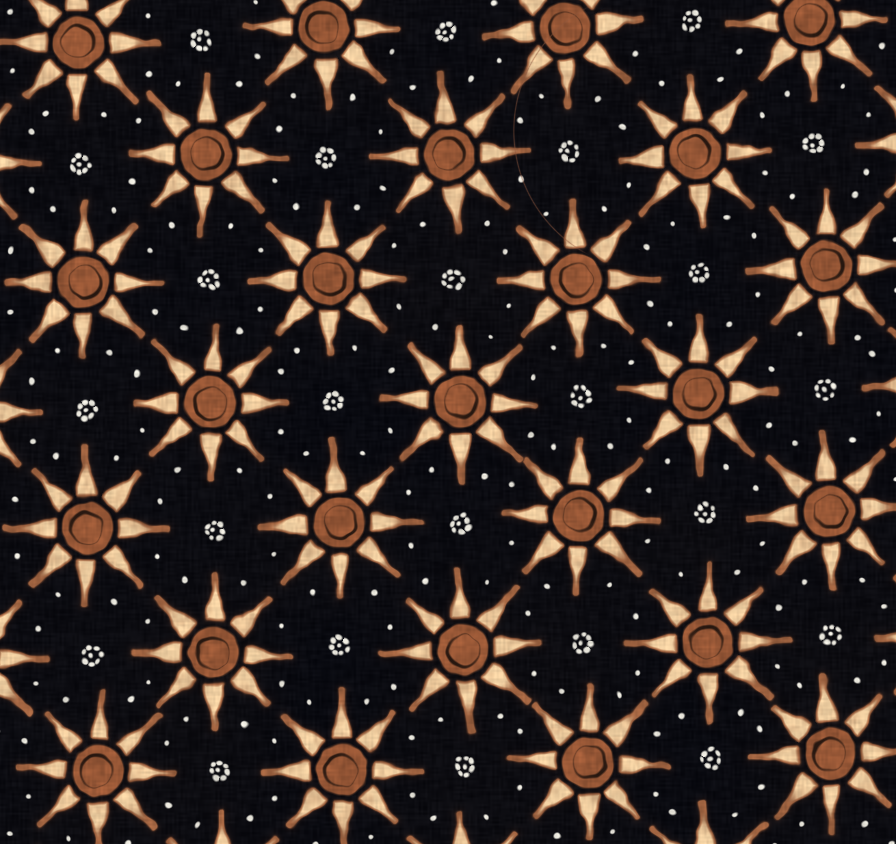
This pattern is drawn by a Shadertoy shader. Its source:

```glsl
// Wax-resist cloth: eight-rayed suns on a slightly tilted diamond lattice, with
// dots between the rays and a rosette in each gap. Polar folding repeats the rays
// and petals; hashes vary each sun by hand, and value noise adds dye wear.
#define PITCH 0.2057        // spacing of suns along the diagonals, in canvas heights
#define TILT 0.8108         // diamond turn plus the slight skew of the cloth
#define CENTRE vec2(0.0097, 0.0277)
#define DISC 0.0312
#define RAY_START 0.0360
#define RAY_TIP 0.0965
#define DOT_ORBIT 0.0895
#define INK vec3(0.042, 0.043, 0.064)
#define UMBER vec3(0.28, 0.17, 0.12)
#define CLAY vec3(0.62, 0.385, 0.25)
#define CREAM vec3(0.94, 0.81, 0.63)
#define CHALK vec3(0.91, 0.90, 0.86)

vec2 hash2(vec2 p) {
    vec3 q = fract(p.xyx * vec3(0.1031, 0.1030, 0.0973));
    q += dot(q, q.yzx + 33.33);
    return fract((q.xx + q.yz) * q.zy);
}

float noise(vec2 p) {
    vec2 i = floor(p), f = fract(p);
    f = f * f * (3.0 - 2.0 * f);
    vec2 e = vec2(0.0, 1.0);
    return mix(mix(hash2(i).x, hash2(i + e.yx).x, f.x),
               mix(hash2(i + e).x, hash2(i + e.yy).x, f.x), f.y);
}

vec2 turn(vec2 p, float a) {
    float c = cos(a), s = sin(a);
    return vec2(c * p.x + s * p.y, c * p.y - s * p.x);
}

// Coverage of a shape with a slightly bled edge
float fill(float d) {
    float w = 0.0006 + 0.7 / iResolution.y;
    return smoothstep(w, -w, d);
}

// Folds p into one of n sectors: local position in xy, sector index in z
vec3 sector(vec2 p, float n) {
    float wedge = 6.28318 / n;
    float k = round(atan(p.y, p.x + 1e-6) / wedge);
    return vec3(turn(p, k * wedge), mod(k, n));
}

// Bottle-shaped ray lying along x, wide at its base
float rayDistance(vec2 p, float tip, float girth) {
    float halfWidth = girth * mix(0.0128, 0.0047, smoothstep(0.044, 0.078, p.x));
    float middle = 0.5 * (RAY_START + tip);
    vec2 e = abs(p - vec2(middle, 0.0)) - vec2(tip - middle, halfWidth) + 0.004;
    return length(max(e, 0.0)) + min(max(e.x, e.y), 0.0) - 0.004;
}

void drawSun(inout vec3 col, vec2 p, vec2 id, float wear) {
    vec2 rnd = hash2(id + 41.0);
    p = turn(p, (rnd.x - 0.5) * 0.12);
    vec3 dye = CLAY * (0.84 + 0.28 * wear);

    // Rays with a pale, unevenly dyed core
    vec3 s = sector(p, 8.0);
    vec2 vary = hash2(id * 13.0 + vec2(s.z, 7.0)) - 0.5;
    vec2 q = turn(s.xy, vary.x * 0.10);
    float d = rayDistance(q, RAY_TIP + vary.y * 0.012, 1.0 + vary.x * 0.22);
    col += vec3(0.065, 0.035, 0.018) * exp(-max(d, 0.0) * 330.0);
    float core = smoothstep(0.0014, 0.0052, -d) * (0.7 + 0.5 * wear);
    core *= 1.0 - smoothstep(0.066, 0.086, q.x + vary.y * 0.016);
    vec3 ray = mix(UMBER, dye, smoothstep(-0.0004, 0.0022, -d));
    col = mix(col, mix(ray, CREAM, min(core, 1.0)), fill(d));

    // Disc with a tapering, hand-drawn ring
    float r = length(p);
    float a = atan(p.y, p.x + 1e-6) - 6.28318 * rnd.y;
    float bold = 0.5 + 0.5 * cos(a);
    vec3 face = mix(UMBER, dye * vec3(0.97, 0.90, 0.86), smoothstep(0.0, 0.0025, DISC - r));
    float ring = abs(r - 0.0190 - 0.0014 * sin(a)) - mix(0.0004, 0.0022, bold);
    face = mix(face, UMBER * 0.45, fill(ring) * (0.45 + 0.5 * bold));
    col = mix(col, face, fill(r - DISC));

    // Dots in the gaps between rays
    s = sector(turn(p, 0.3927), 8.0);
    vary = hash2(id * 19.0 + vec2(s.z, 31.0)) - 0.5;
    d = length(s.xy - vec2(DOT_ORBIT, 0.0) - vary * 0.009) - 0.0032 - vary.x * 0.001;
    col = mix(col, CHALK, fill(d));
}

void drawRosette(inout vec3 col, vec2 p, vec2 id) {
    vec2 rnd = hash2(id + 83.0) - 0.5;
    p = turn(p - rnd * 0.008, rnd.x * 6.0);
    vec3 s = sector(p, 7.0);
    vec2 vary = hash2(id * 11.0 + vec2(s.z, 53.0)) - 0.5;
    vec2 q = s.xy - vec2(0.0098, 0.0) - vary * 0.0022;
    float d = length(q * vec2(1.0, 0.82)) - 0.0030 - vary.y * 0.0010;
    d = min(d, length(p - rnd.yx * 0.004) - 0.0026);
    col = mix(col, CHALK, fill(d));
}

void mainImage(out vec4 fragColor, in vec2 fragCoord) {
    vec2 p = (fragCoord - 0.5 * iResolution.xy) / iResolution.y;
    float wear = 0.6 * noise(p * 85.0) + 0.4 * noise(p * vec2(210.0, 130.0));

    // Mottled ground with a faint weave
    float weave = noise(p * vec2(70.0, 390.0)) + noise(p * vec2(390.0, 70.0)) - 1.0;
    vec3 col = INK + vec3(0.016, 0.010, 0.002) * (noise(p * 7.0) - 0.5) + 0.022 * weave;

    // Suns sit on lattice points, rosettes in the middle of the cells
    vec2 wobble = vec2(noise(p * 95.0), noise(p * 95.0 + 37.0)) - 0.5;
    vec2 g = turn(p - CENTRE + wobble * 0.003, TILT) / PITCH;
    vec2 cell = floor(g);
    for (int i = 0; i < 4; i++) {
        vec2 id = cell + vec2(i & 1, i >> 1);
        vec2 drift = (hash2(id + 5.0) - 0.5) * 0.012;
        drawSun(col, (g - id) * PITCH - drift, id, wear);
    }
    drawRosette(col, (g - cell - 0.5) * PITCH, cell);

    // A stray thread lying on the cloth
    vec2 t = p - vec2(0.244, 0.345);
    float thread = fill(abs(length(t) - 0.166) - 0.0004);
    thread *= smoothstep(-0.07, -0.10, t.x);
    col = mix(col, UMBER * 2.0, thread * 0.65);

    col *= 1.0 + 0.10 * weave;
    fragColor = vec4(clamp(col, 0.0, 1.0), 1.0);
}
```
